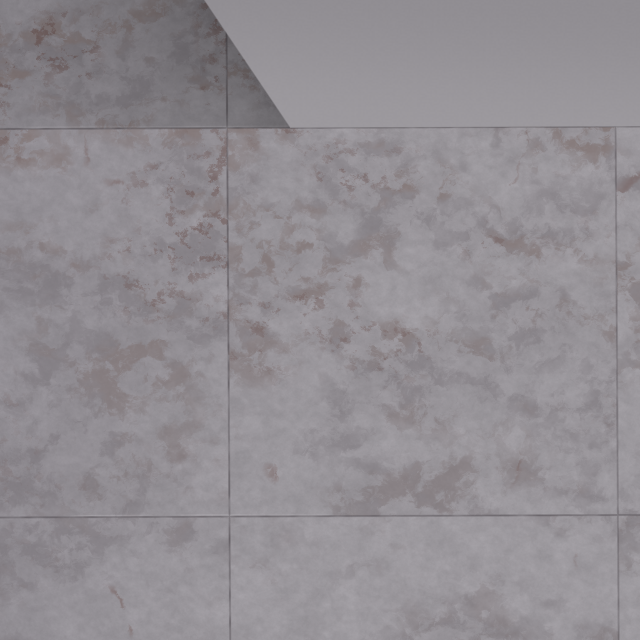
A Shadertoy shader for this texture:

```glsl
// Weathered grey stone cladding: large square slabs with hairline joints,
// crumbly mottling and rust flecks from layered noise. A plain, smooth panel
// with a slanted side covers the upper right and shades the slab beside it.

float hash(vec2 p) {
    return fract(sin(dot(p, vec2(127.1, 311.7))) * 43758.5453);
}

float noise(vec2 p) {
    vec2 i = floor(p), f = fract(p);
    f = f * f * (3.0 - 2.0 * f);
    return mix(mix(hash(i), hash(i + vec2(1, 0)), f.x),
               mix(hash(i + vec2(0, 1)), hash(i + vec2(1, 1)), f.x), f.y);
}

// Rough layered noise, scaled to 0..1
float fbm(vec2 p) {
    float sum = 0.0, amp = 0.5;
    for (int i = 0; i < 5; i++) {
        sum += amp * noise(p);
        p = mat2(0.8, 0.6, -0.6, 0.8) * p * 1.93 + 7.3;
        amp *= 0.66;
    }
    return sum / 1.286;
}

void mainImage(out vec4 fragColor, in vec2 fragCoord) {
    vec2 uv = fragCoord / iResolution.y;
    float px = 1.0 / iResolution.y;

    // Slab grid, its joints leaning very slightly
    float slabSize = 0.607;
    vec2 grid = (uv - vec2(0.3597 - 0.006 * uv.y, 0.1914 + 0.004 * uv.x)) / slabSize;
    vec2 slab = floor(grid);
    vec2 jointDist = (grid - round(grid)) * slabSize;

    // Distances to the slanted panel side and to the ledge below it
    float slant = dot(uv - vec2(0.319, 1.0), vec2(0.829, 0.559));
    float ledge = uv.y - (0.7984 + 0.004 * uv.x);
    float topRow = smoothstep(-px, px, ledge);

    // Each slab takes its own piece of stone, with ragged outlines
    vec2 p = uv + 3.0 * vec2(hash(slab), hash(slab + 5.7));
    vec2 q = p + 0.03 * (vec2(fbm(p * 24.0), fbm(p * 24.0 + 31.0)) - 0.5);

    // Clean stone, dimmer toward the left
    vec3 color = mix(vec3(0.572, 0.558, 0.581), vec3(0.616, 0.603, 0.622),
                     smoothstep(0.0, 0.75, uv.x + 0.22 * (1.0 - uv.y)));

    // Stain density gathers in loose level bands
    float band = cos(25.6 * (uv.y - 0.65 + 0.12 * (noise(p * 4.0) - 0.5)));
    float density = fbm(q * vec2(5.0, 8.0)) + 0.05 * band + 0.07 * topRow;
    float cloud = smoothstep(0.36, 0.66, density);
    float mottle = fbm(q * vec2(36.0, 44.0) + 8.0);
    float height = smoothstep(0.1, 0.8, uv.y);

    // Faint mottling everywhere, crumbly grey stains in the clouds
    color *= 1.0 + 0.10 * (fbm(q * vec2(16.0, 21.0) + 3.0) - 0.5);
    color *= 1.0 + 0.13 * (fbm(p * vec2(75.0, 85.0) + 5.0) - 0.5);
    float stain = (0.15 + 0.85 * cloud) * (0.3 * cloud + 0.7 * smoothstep(0.40, 0.64, mottle));
    color = mix(color, vec3(0.465, 0.443, 0.463), 0.52 * stain);

    // Warm tan patches
    float warm = smoothstep(0.46, 0.62, fbm(q * vec2(6.0, 10.0) + 41.0));
    warm *= smoothstep(0.42, 0.60, mottle) * cloud * (0.3 + 0.7 * height);
    color = mix(color, vec3(0.52, 0.455, 0.44), 0.55 * warm);

    // Small soft rust flecks, clustered in the stained areas
    float fleck = smoothstep(0.55, 0.70, fbm(p * vec2(58.0, 70.0) + 19.0));
    fleck *= smoothstep(0.40, 0.75, noise(p * 8.0 + 12.0)) * cloud * (0.15 + 0.85 * height);
    color = mix(color, vec3(0.43, 0.34, 0.33), 0.6 * fleck);

    // Rare thin veins, broken along their length
    float vein = 1.0 - smoothstep(0.0, 0.035, abs(noise(q * vec2(14.0, 5.0) + 70.0) - 0.5));
    vein *= smoothstep(0.74, 0.86, noise(p * 9.0 + 23.0)) * smoothstep(0.42, 0.58, mottle);
    color = mix(color, vec3(0.46, 0.37, 0.36), 0.5 * vein);

    // Faint, uneven hairline joints, with a lit lip on level ones
    vec2 joint = 1.0 - smoothstep(vec2(0.0), vec2(0.0012 + px), abs(jointDist));
    vec2 wear = (0.35 + 0.5 * noise(uv * 70.0)) * vec2(1.1 - 0.4 * uv.x, 0.9);
    float lip = 1.0 - smoothstep(0.0, 0.001 + px, abs(jointDist.y - 0.0022));
    color += 0.06 * lip * smoothstep(0.4, 0.7, noise(uv * 12.0)) * smoothstep(0.65, 0.3, uv.x);
    joint *= wear;
    color = mix(color, vec3(0.36, 0.34, 0.36), max(joint.x, joint.y));

    // Shade on the top row, deepest along the slanted side of the panel
    color *= 1.0 - topRow * (0.03 + 0.25 * exp(5.0 * min(slant, 0.0)));

    // Smooth panel, dimming upward and to the right
    vec3 panelColor = mix(vec3(0.612, 0.600, 0.618), vec3(0.565, 0.553, 0.572),
                          smoothstep(0.80, 1.03, uv.y + 0.06 * (uv.x - 0.5)));
    float panelDist = min(slant, ledge);
    color = mix(color, panelColor, smoothstep(-px, px, panelDist));

    // Fine grain over everything
    color += 0.008 * (noise(uv * 380.0) - 0.5);
    fragColor = vec4(color, 1.0);
}
```
